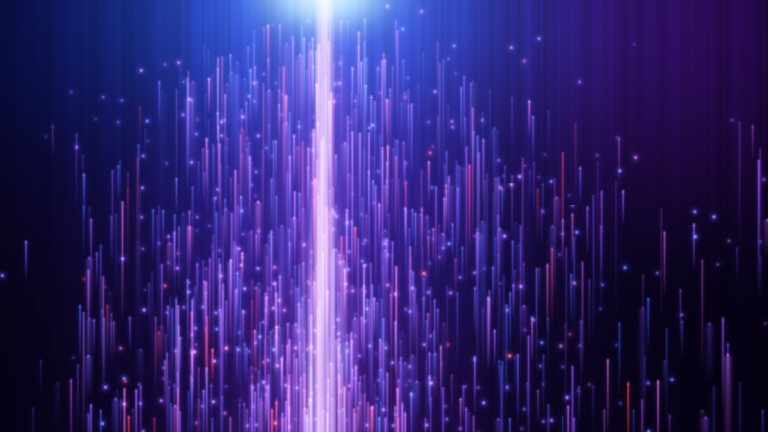
This background is drawn by a Shadertoy shader. Its source:

```glsl
// Rain of glowing violet light streaks around a bright vertical beam.
#define BEAM_X 0.421
#define STREAK_LAYERS 42
#define SPARK_LAYERS 5
#define STREAK_GAIN 0.95
#define SPARK_GAIN 1.1
#define BEAM_GAIN 1.5
#define SPREAD 0.42

const vec3 BLUE = vec3(0.20, 0.30, 1.05);
const vec3 VIOLET = vec3(0.46, 0.25, 1.10);
const vec3 PINK = vec3(0.85, 0.35, 0.95);
const vec3 RED = vec3(1.0, 0.20, 0.28);
const vec3 LAVENDER = vec3(0.85, 0.60, 1.45);

float hash(vec2 p) {
    return fract(sin(dot(p, vec2(127.1, 311.7))) * 43758.5453);
}

float noise(float x) {
    float i = floor(x), f = fract(x);
    return mix(hash(vec2(i, 7.0)), hash(vec2(i + 1.0, 7.0)), f * f * (3.0 - 2.0 * f));
}

float bell(float x, float width) {
    return exp(-x * x / (width * width));
}

vec3 lightColor(float h) {
    vec3 c = mix(BLUE, VIOLET, smoothstep(0.1, 0.5, h));
    c = mix(c, PINK, smoothstep(0.65, 0.9, h));
    return mix(c, RED, step(0.94, h));
}

// Share of lights kept at a signed distance from the beam
float crowd(float side) {
    float edge = side < 0.0 ? smoothstep(-0.72, -0.5, side) : 1.0;
    return edge * (0.07 + 0.85 * bell(side, SPREAD));
}

// Dark backdrop: indigo centre, blue top, navy left, purple right
vec3 backdrop(vec2 p, float d) {
    vec3 c = vec3(0.020, 0.005, 0.075);
    c += vec3(0.13, 0.085, 0.42) * bell(d, 0.46) * mix(0.42, 1.0, smoothstep(0.0, 0.55, p.y));
    c += vec3(0.05, 0.0, 0.05) * bell(d, 0.35) * smoothstep(0.6, 0.0, p.y);
    c += vec3(0.015, 0.18, 0.36) * bell(d, 0.50) * bell(1.0 - p.y, 0.30);
    c += vec3(0.0, 0.015, 0.11) * smoothstep(0.8, 0.0, p.x) * smoothstep(0.25, 1.0, p.y);
    c += vec3(0.14, 0.022, 0.23) * bell(p.x - 1.53, 0.46) * smoothstep(0.25, 0.95, p.y);
    float grain = 0.5 * noise(p.x * 45.0) + 0.5 * noise(p.x * 130.0);
    return c * (0.84 + 0.32 * grain);
}

// Falling streaks: bright head above, fading tail below
vec3 streaks(vec2 p, float beamX) {
    vec3 sum = vec3(0.0);
    for (int i = 0; i < STREAK_LAYERS; i++) {
        float layer = float(i);
        float shift = layer * 0.137;
        float width = mix(0.028, 0.048, fract(layer * 0.618));
        float x = (p.x + shift) / width;
        float id = floor(x), f = x - id;
        vec2 seed = vec2(id, layer + 3.0);
        float size = hash(seed + 11.3);
        float center = (id + 0.3 + 0.4 * hash(seed)) * width - shift;
        float side = center - beamX;
        float keep = step(hash(seed + 23.7), crowd(side));

        float top = mix(0.97, 0.72, smoothstep(0.1, 0.65, abs(side)));
        float head = mix(0.03, top, pow(hash(seed + 37.1), 1.25));
        float len = mix(0.08, 0.36, size * size);
        float along = (head - p.y) / len;
        float body = smoothstep(0.0, 0.02, along) * clamp(1.0 - along, 0.0, 1.0);
        float soft = step(0.86, hash(seed + 41.9));
        float dx = p.x - center;
        float line = bell(dx, mix(0.0025, 0.0075, soft)) * mix(1.0, 0.4, soft);
        line += 0.12 * bell(dx, 0.009);
        float tip = bell(length(vec2(dx, p.y - head)), 0.0033);
        float window = smoothstep(0.0, 0.2, f) * smoothstep(1.0, 0.8, f);
        float power = mix(0.22, 1.15, pow(hash(seed + 53.3), 1.6));
        power *= 1.0 + 0.7 * bell(side, 0.13);
        vec3 tint = lightColor(hash(seed + 61.7));
        sum += keep * window * power * (tint * line * body + 0.8 * (tint + 0.1) * tip);
    }
    return sum;
}

// Small round sparks scattered on jittered grids
vec3 sparks(vec2 p, float beamX) {
    vec3 sum = vec3(0.0);
    for (int i = 0; i < SPARK_LAYERS; i++) {
        float layer = float(i);
        float cell = 0.044 + 0.011 * layer;
        vec2 g = p / cell + layer * 5.37;
        vec2 id = floor(g), seed = id + layer * 17.0;
        vec2 jitter = 0.3 + 0.4 * vec2(hash(seed), hash(seed + 9.1));
        float r = length(g - id - jitter) * cell;
        float side = (id.x + 0.5 - layer * 5.37) * cell - beamX;
        float density = 0.5 * crowd(side) * (1.0 - 0.8 * p.y);
        float keep = step(hash(seed + 19.9), density);
        float power = mix(0.25, 1.4, pow(hash(seed + 29.3), 1.5));
        vec3 tint = lightColor(hash(seed + 43.1));
        sum += keep * power * ((tint + 0.15) * bell(r, 0.0034) + 0.3 * tint * bell(r, 0.009));
    }
    return sum;
}

// Central column with fine fibres, and the flare at its top
vec3 beam(vec2 p, float d) {
    float width = mix(0.044, 0.019, smoothstep(0.0, 0.7, p.y));
    float fibres = 0.3 + 1.1 * noise(p.x * 190.0 + 0.6 * p.y);
    vec3 c = LAVENDER * BEAM_GAIN * bell(d, width) * fibres * mix(1.0, 0.6, p.y);
    c += LAVENDER * 0.9 * bell(d, 0.010) * smoothstep(0.1, 0.4, p.y);
    c += vec3(0.24, 0.13, 0.50) * exp(-abs(d) / 0.10) * (0.6 + 0.8 * noise(p.x * 110.0));
    float r = length(vec2(d * 0.62, 1.02 - p.y));
    c += vec3(1.3, 2.0, 2.4) * bell(r, 0.068);
    return c + vec3(0.18, 0.50, 0.90) * exp(-r / 0.12);
}

void mainImage(out vec4 fragColor, in vec2 fragCoord) {
    vec2 p = fragCoord / iResolution.y;
    float beamX = BEAM_X * iResolution.x / iResolution.y;
    float d = p.x - beamX - 0.008 * (p.y - 0.5);

    vec3 base = backdrop(p, d);
    vec3 light = beam(p, d);
    light += STREAK_GAIN * streaks(p, beamX) + SPARK_GAIN * sparks(p, beamX);
    vec3 color = base + (1.0 - base) * (1.0 - exp(-light));
    fragColor = vec4(color, 1.0);
}
```
